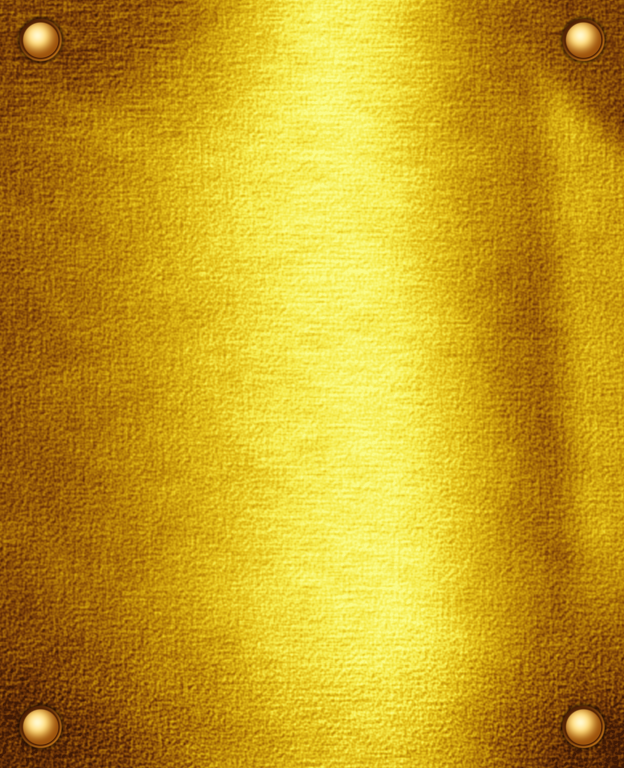
Reproduce this texture procedurally as a Shadertoy shader.

```glsl
// Brushed gold plate with a bright vertical sheen, grainy foil surface and four corner rivets.

vec2 randomGradient(vec2 cell) {
    vec3 p = fract(cell.xyx * vec3(0.1031, 0.1030, 0.0973));
    p += dot(p, p.yzx + 33.33);
    float angle = 6.2832 * fract((p.x + p.y) * p.z);
    return vec2(cos(angle), sin(angle));
}

float gradientNoise(vec2 p) {
    vec2 i = floor(p), f = p - i;
    vec2 u = f * f * f * (f * (f * 6.0 - 15.0) + 10.0);
    vec2 e = vec2(1, 0);
    float low = mix(dot(randomGradient(i), f), dot(randomGradient(i + e), f - e), u.x);
    float high = mix(dot(randomGradient(i + e.yx), f - e.yx), dot(randomGradient(i + 1.0), f - 1.0), u.x);
    return mix(low, high, u.y);
}

// Tone 0 is deep brown, tone 6 is pale yellow.
vec3 goldRamp(float tone) {
    vec3 golds[7] = vec3[7](
        vec3(0.25, 0.10, 0.02), vec3(0.45, 0.22, 0.03), vec3(0.63, 0.40, 0.03),
        vec3(0.77, 0.58, 0.04), vec3(0.89, 0.75, 0.10), vec3(0.96, 0.91, 0.29),
        vec3(0.98, 0.98, 0.53));
    tone = clamp(tone, 0.0, 5.999);
    int k = int(tone);
    return mix(golds[k], golds[k + 1], fract(tone));
}

// Broad light and shade over the plate, uv in 0..1.
float sheen(vec2 uv) {
    float ridge = mix(0.615, 0.53, smoothstep(0.2, 1.0, uv.y));
    float d = uv.x - ridge;
    float leftWidth = mix(0.38, 0.19, smoothstep(0.72, 1.0, uv.y));
    float width = d < 0.0 ? leftWidth : 0.21;
    float tone = 1.25 + 4.2 * exp(-d * d / (width * width));

    // Reflected band along the right edge, cut off by the dark upper corner
    float bandStart = mix(0.90, 0.82, uv.y);
    float band = smoothstep(bandStart, bandStart + 0.09, uv.x);
    float corner = uv.y + 0.75 * (uv.x - 0.9);
    band *= smoothstep(0.08, 0.35, uv.y) * (1.0 - smoothstep(0.84, 0.92, corner));
    tone += 1.9 * band;
    tone += 0.7 * exp(-pow((uv.x - 0.83) / 0.1, 2.0) - pow((uv.y - 0.8) / 0.12, 2.0));

    // Shaded bottom, reaching higher on the left
    tone -= 1.2 * (1.0 - smoothstep(0.0, 0.28 - 0.12 * uv.x, uv.y));
    // Warm glint at the upper left
    tone += 0.5 * exp(-pow((uv.x - 0.15) / 0.12, 2.0) - pow((uv.y - 0.83) / 0.05, 2.0));
    return tone;
}

// Embossed grain with horizontal and vertical brush lines, q in canvas widths.
float foil(vec2 q, vec2 uv) {
    vec2 bent = q + 0.002 * gradientNoise(q * 40.0);
    vec2 lightStep = vec2(-0.0022, 0.0028);
    float grain = gradientNoise(bent * 145.0) - gradientNoise((bent + lightStep) * 145.0);
    grain += 0.9 * gradientNoise(q * 235.0 + 17.0);
    float across = gradientNoise(q * vec2(13, 210)) + 0.6 * gradientNoise(q * vec2(34, 150) + 5.0);
    float down = gradientNoise(q * vec2(190, 17) + 9.0);
    float centre = exp(-pow((uv.x - 0.54) / 0.17, 2.0));
    float topLeft = smoothstep(0.7, 0.95, uv.y) * (1.0 - smoothstep(0.2, 0.5, uv.x));
    float rough = mix(1.0, 0.75, centre) + 0.35 * (1.0 - smoothstep(0.05, 0.25, uv.y));
    float mottle = gradientNoise(q * vec2(7, 12) + 3.0) + 0.6 * gradientNoise(q * vec2(18, 28));
    return 0.95 * rough * grain + mix(0.35, 0.85, max(centre, topLeft)) * across
         + mix(0.55, 0.15, centre) * down + 0.35 * mottle;
}

// Domed stud lit from the upper left, p is measured from its centre.
vec3 addRivet(vec3 plate, vec2 p, float pixel) {
    float r = length(p);
    float side = dot(p / max(r, 0.001), normalize(vec2(-1, 1.2)));
    vec3 col = plate * mix(1.0, 0.45, 1.0 - smoothstep(0.032, 0.041, r));
    // Bevelled rim: dark groove with a lit lower-right lip
    vec3 rim = mix(vec3(0.72, 0.43, 0.08), vec3(0.30, 0.12, 0.02), 0.5 + 0.5 * side);
    rim = mix(rim, vec3(0.33, 0.14, 0.02), 1.0 - smoothstep(0.0, 0.003, abs(r - 0.0295)));
    col = mix(rim, col, smoothstep(0.034 - pixel, 0.034 + pixel, r));
    // Dome and soft highlight
    float fall = length(p - vec2(-0.005, 0.007)) / 0.034;
    vec3 dome = mix(vec3(1.0, 0.83, 0.40), vec3(0.62, 0.33, 0.05), smoothstep(0.25, 1.0, fall));
    dome = mix(dome, vec3(1.0, 0.97, 0.80), exp(-fall * fall * 8.0));
    return mix(dome, col, smoothstep(0.028 - pixel, 0.028 + pixel, r));
}

void mainImage(out vec4 fragColor, in vec2 fragCoord) {
    vec2 uv = fragCoord / iResolution.xy;
    vec2 q = fragCoord / iResolution.x;
    float height = iResolution.y / iResolution.x;

    vec3 col = goldRamp(sheen(uv) + foil(q, uv));

    vec2 rivet = vec2(uv.x < 0.5 ? 0.065 : 0.935, uv.y < 0.5 ? 0.066 : height - 0.064);
    col = addRivet(col, q - rivet, 1.0 / iResolution.x);
    fragColor = vec4(col, 1.0);
}
```
